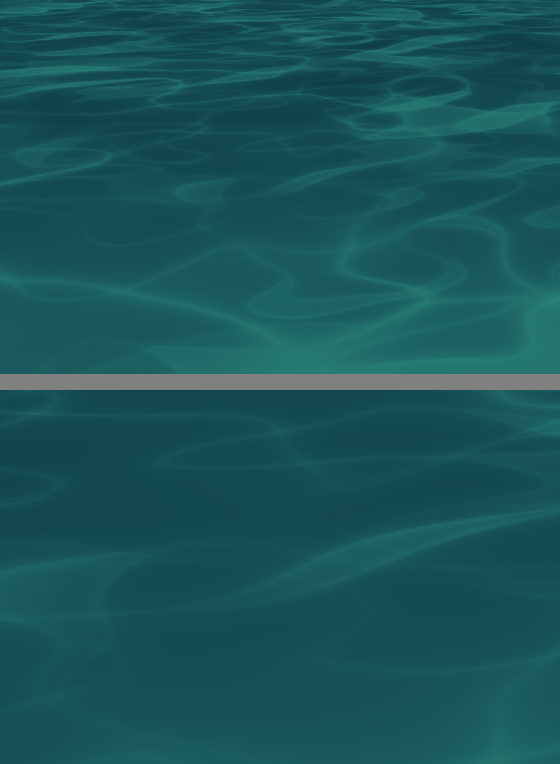
Top, the full canvas; bottom, a detail of the centre.
A Shadertoy shader for this texture:

```glsl
// Draws teal pool water in perspective, crossed by folded bands of refracted light.
#define HORIZON 1.25      // height of the vanishing line, in canvas heights
#define RIPPLE_SCALE vec2(1.05, 3.1) // ripple density across and into the distance
#define SLANT 0.22        // tilt of the ripples, rising to the right
#define WARP 0.65         // bending of the light bands
#define SPREAD 0.48       // largest half width of an open light sheet
#define LINE_WIDTH 0.020  // softness of the bright fold lines
#define NEAR_LIGHT 0.50   // brightness of the water at the bottom
#define FAR_LIGHT -0.10   // brightness of the water at the top
#define DEEP_TEAL vec3(0.07, 0.27, 0.31)
#define PALE_TEAL vec3(0.13, 0.43, 0.42)

vec2 gradientAt(vec2 cell) {
    vec3 h = fract(cell.xyx * vec3(0.1031, 0.1030, 0.0973));
    h += dot(h, h.yzx + 33.33);
    float angle = 6.2832 * fract((h.x + h.y) * h.z);
    return vec2(cos(angle), sin(angle));
}

// Smooth gradient noise, about -0.7 to 0.7
float noise(vec2 p) {
    vec2 i = floor(p), f = p - i;
    vec2 u = f * f * f * (f * (f * 6.0 - 15.0) + 10.0);
    vec2 e = vec2(0.0, 1.0);
    float low = mix(dot(gradientAt(i), f),
                    dot(gradientAt(i + e.yx), f - e.yx), u.x);
    float high = mix(dot(gradientAt(i + e), f - e),
                     dot(gradientAt(i + 1.0), f - 1.0), u.x);
    return mix(low, high, u.y);
}

// Light band between two fold lines that part and meet again
float lightFolds(vec2 p, float seed) {
    vec2 s = p + seed;
    vec2 bend = vec2(noise(s * 0.9), noise(s * 0.9 + 17.3));
    float height = noise(s + WARP * bend + 0.12 * noise(s * 2.3 + 5.1));
    float halfWidth = SPREAD * max(0.0, noise(s * 0.8 + 31.7) - 0.03);
    float gap = abs(height) - halfWidth;
    float blur = 0.8 * fwidth(height) + 0.008;

    float sheet = 1.0 - smoothstep(-blur, blur, gap);
    sheet *= smoothstep(0.0, 0.06, halfWidth);
    float line = exp(-abs(gap) / (LINE_WIDTH + 0.4 * blur));
    float halo = exp(-9.0 * max(gap, 0.0));
    float strength = 0.25 + 0.75 * smoothstep(-0.35, 0.2, noise(s * 0.6 + 53.9));
    return strength * (0.28 * halo + 0.55 * line + 0.50 * sheet);
}

void mainImage(out vec4 fragColor, in vec2 fragCoord) {
    vec2 uv = fragCoord / iResolution.y;
    float aspect = iResolution.x / iResolution.y;

    // Project the canvas onto the water plane
    float depth = 1.0 / (HORIZON - uv.y);
    vec2 water = vec2(uv.x - 0.5 * aspect, 1.0) * RIPPLE_SCALE * depth;
    water.y -= SLANT * water.x;

    // Broad swell, darker with distance
    float light = mix(NEAR_LIGHT, FAR_LIGHT, smoothstep(-0.1, 0.9, uv.y));
    light += 0.26 * noise(water * 0.8 + 71.0) + 0.12 * noise(water * 1.9 + 9.0);

    // Large folds, then a fainter and finer net
    light += lightFolds(water, 3.7);
    light += 0.75 * lightFolds(water * 1.15, 41.2);
    light += 0.40 * lightFolds(water * 1.7, 87.5);

    // Compress the highlights so sheets stay soft
    light = min(light, 0.9) + 0.75 * (1.0 - exp(-max(light - 0.9, 0.0)));
    light = max(light, -0.25);
    fragColor = vec4(mix(DEEP_TEAL, PALE_TEAL, light), 1.0);
}
```
